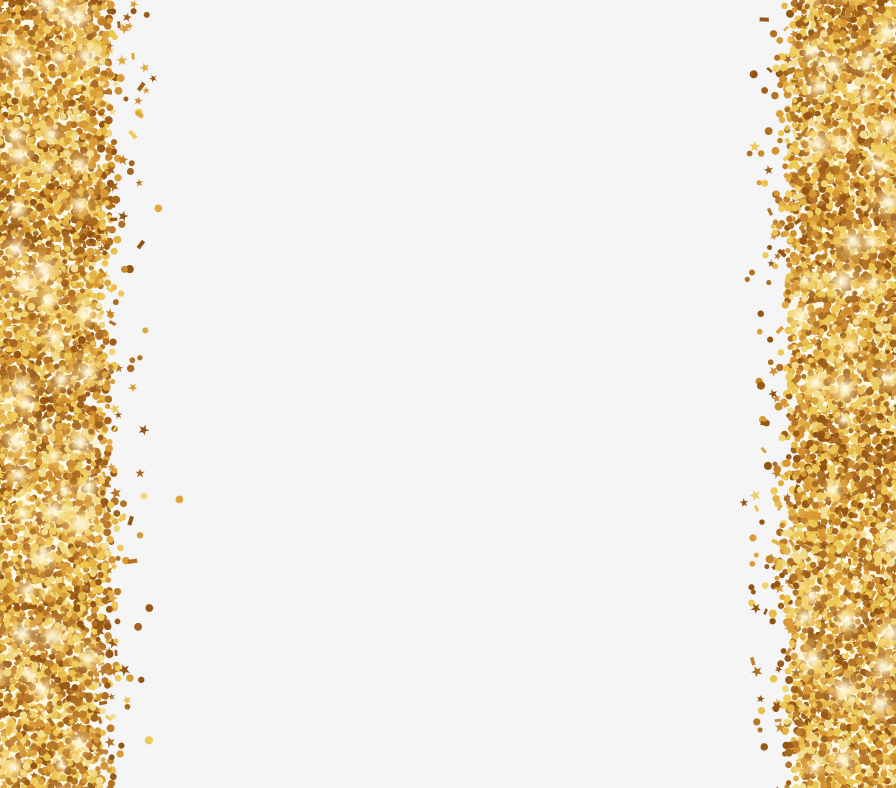
Give the GLSL for this background, as a WebGL 2 fragment shader.

```glsl
#version 300 es
precision highp float;
// Gold confetti glitter banked along both sides of a pale grey ground.
uniform vec2 u_resolution;
out vec4 fragColor;

vec3 hash3(vec2 p) {
  vec3 q = fract(p.xyx * vec3(0.1031, 0.1030, 0.0973));
  q += dot(q, q.yxz + 33.33);
  return fract((q.xxy + q.yzz) * q.zyx);
}

// Five-pointed star of unit radius, folded into one half-point.
float starDistance(vec2 p) {
  float a = abs(mod(atan(p.y, p.x), 1.256637) - 0.628319);
  vec2 v = length(p) * vec2(cos(a), sin(a));
  return dot(v - vec2(0.45, 0.0), vec2(0.853, -0.521));
}

float barDistance(vec2 p, vec2 halfSize) {
  vec2 d = abs(p) - halfSize;
  return length(max(d, 0.0)) + min(max(d.x, d.y), 0.0);
}

// Ramp from brown through ochre to pale yellow.
vec3 goldTone(float t) {
  vec3 c = mix(vec3(0.58, 0.33, 0.08), vec3(0.70, 0.45, 0.15), smoothstep(0.0, 0.25, t));
  c = mix(c, vec3(0.85, 0.60, 0.20), smoothstep(0.25, 0.5, t));
  c = mix(c, vec3(0.93, 0.79, 0.33), smoothstep(0.5, 0.78, t));
  return mix(c, vec3(0.95, 0.87, 0.58), smoothstep(0.82, 1.0, t));
}

// Packed bank plus a thin spill of loose pieces towards the middle.
float pieceChance(vec2 p, float side) {
  float wobble = 0.005 * sin(p.y * 13.0 + side) + 0.004 * sin(p.y * 31.0 + side * 2.0);
  float d = p.x + wobble;
  return 0.82 * (1.0 - smoothstep(0.112, 0.158, d))
       + 0.045 * (1.0 - smoothstep(0.155, 0.208, d));
}

// One jittered grid of discs, stars and bars.
vec3 addConfetti(vec3 color, vec2 p, float seed, float side, float pixel) {
  const float cellSize = 0.0105;
  vec2 base = floor(p / cellSize + seed * 0.37);
  for (int j = -1; j <= 1; j++)
  for (int i = -1; i <= 1; i++) {
    vec2 cell = base + vec2(i, j);
    vec3 place = hash3(cell + seed * 17.3 + side * 41.0);
    vec3 look = hash3(cell + seed * 29.7 + side * 67.0 + 150.0);
    vec2 center = (cell + 0.5 + 0.8 * (place.xy - 0.5) - seed * 0.37) * cellSize;
    if (place.z > pieceChance(center, side)) continue;

    float radius = mix(0.0031, 0.0052, look.x);
    float turn = 6.2832 * look.y;
    vec2 local = mat2(cos(turn), sin(turn), -sin(turn), cos(turn)) * (p - center);
    float loose = smoothstep(0.13, 0.16, center.x);
    float kind = fract(look.x * 7.0 + look.y * 5.0);
    float d = length(local) - radius;
    if (kind < 0.06 + 0.16 * loose)
      d = starDistance(local / (radius * 1.45)) * radius * 1.45;
    else if (kind > 0.92 - 0.10 * loose)
      d = barDistance(local, vec2(1.15, 0.5) * radius);

    float drift = 0.07 * sin(center.y * 23.0 + side) + 0.06 * sin(center.x * 61.0 + center.y * 41.0);
    vec3 tone = goldTone(clamp(look.z + drift - 0.16 * loose, 0.0, 1.0));
    color = mix(color, tone, clamp(0.5 - d / pixel, 0.0, 1.0));
  }
  return color;
}

// Soft warm lights with small white hearts.
vec3 addGlints(vec3 color, vec2 p, float side) {
  vec2 base = floor(p / 0.045);
  for (int j = -1; j <= 1; j++)
  for (int i = -1; i <= 1; i++) {
    vec2 cell = base + vec2(i, j);
    vec3 h = hash3(cell + side * 53.0 + 90.0);
    vec2 center = (cell + 0.15 + 0.7 * h.xy) * 0.045;
    if (h.z > 0.62 || center.x > 0.122) continue;
    float size = mix(0.008, 0.016, fract(h.z * 13.0));
    float r = length(p - center) / size;
    float edge = 1.0 - smoothstep(1.6, 2.6, r);
    color = mix(color, vec3(1.0, 0.91, 0.66), 0.55 * exp(-r * r * 0.7) * edge);
    color = mix(color, vec3(1.0, 0.99, 0.91), 0.85 * exp(-r * r * 3.2));
  }
  return color;
}

void main() {
  vec2 p = gl_FragCoord.xy / u_resolution.y;
  float pixel = 1.0 / u_resolution.y;
  float aspect = u_resolution.x / u_resolution.y;
  float side = step(0.5 * aspect, p.x);
  vec2 q = vec2(min(p.x, aspect - p.x), p.y);
  vec3 color = vec3(0.961);

  if (q.x < 0.24) {
    // Bright backing shows through the gaps between pieces.
    color = mix(vec3(1.0, 0.98, 0.91), color, smoothstep(0.09, 0.145, q.x));
    for (int layer = 1; layer <= 4; layer++)
      color = addConfetti(color, q, float(layer), side, pixel);
    color = addGlints(color, q, side);
  }
  fragColor = vec4(color, 1.0);
}
```
